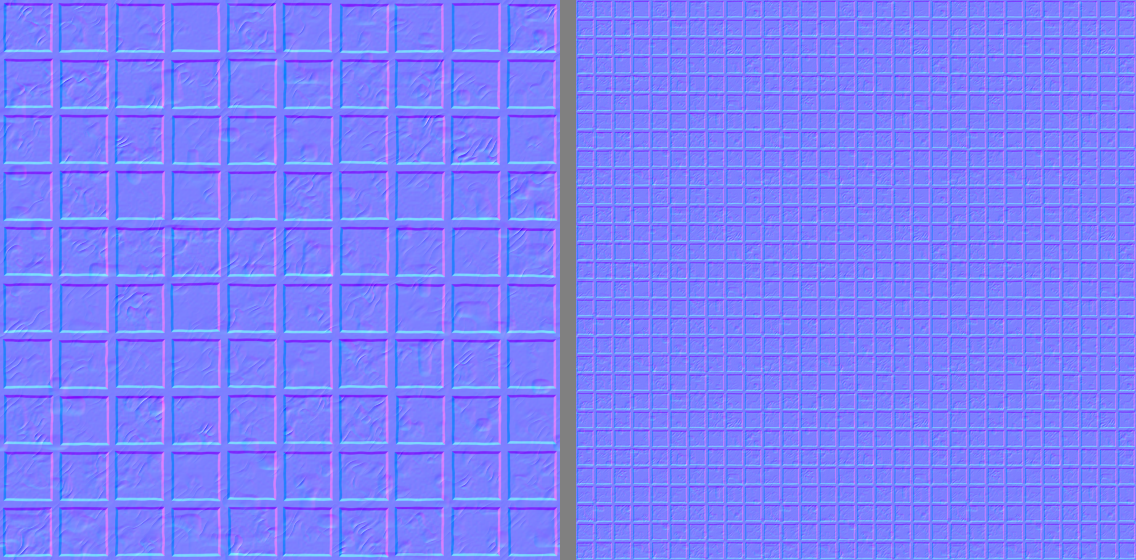
Left: one tile. Right: repeated 3 by 3.
Reproduce this texture map procedurally as a three.js fragment shader.

```glsl
// Tangent-space normal map of a 10 by 10 grid of bevelled, rough plaster tiles.
varying vec2 vUv;

const float TILES = 10.0;          // repeats across and up
const float HALF_SIZE = 0.452;     // half a tile, in cells
const float CORNER = 0.025;        // corner radius, in cells
const float BEVEL = 0.073;         // bevel width, in cells
const float BEVEL_SOFT = 0.028;    // fade at both sides of the bevel
const float BEVEL_TILT = 0.345;    // colour swing of the bevel
const float SHIFT = 0.026;         // range of tile offsets, in cells
const float TURN = 0.022;          // range of tile rotations, in radians
const float EDGE_WEAR = 0.014;     // waviness of tile edges, in cells
const float STREAK_HEIGHT = 0.0010;
const float GRAIN_HEIGHT = 0.00012;
const float SMUDGE_HEIGHT = 0.0011;
const float GROUT_ROUGHNESS = 0.4;
const float SAMPLE_STEP = 0.0009;  // spacing for slopes, in canvas units
const vec3 FLAT_COLOR = vec3(0.488, 0.50, 1.0);

float hash(vec2 p) {
  vec3 q = fract(vec3(p.xyx) * 0.1031);
  q += dot(q, q.yzx + 33.33);
  return fract((q.x + q.y) * q.z);
}

// Value noise on a lattice that wraps after the given period.
float wrapNoise(vec2 p, vec2 period) {
  vec2 i = floor(p);
  vec2 f = p - i;
  f = f * f * f * (f * (f * 6.0 - 15.0) + 10.0);
  vec2 a = mod(i, period);
  vec2 b = mod(i + 1.0, period);
  return mix(mix(hash(a), hash(vec2(b.x, a.y)), f.x),
             mix(hash(vec2(a.x, b.y)), hash(b), f.x), f.y);
}

float noiseAt(vec2 uv, float count) {
  return wrapNoise(uv * count, vec2(count));
}

// Noise stretched along the rising diagonal; whole counts keep it tileable.
float diagonalNoise(vec2 uv, vec2 count) {
  return wrapNoise(vec2(uv.x + uv.y, uv.y - uv.x) * count, count);
}

// Trowel streaks and fine grain, with calm areas between.
float plasterHeight(vec2 uv) {
  vec2 warp = vec2(noiseAt(uv, 37.0), noiseAt(uv + 0.37, 41.0)) - 0.5;
  vec2 p = uv + 0.014 * warp;
  float ridges = abs(diagonalNoise(p, vec2(31.0, 67.0)) - 0.5) * 1.3;
  float fine = diagonalNoise(p, vec2(73.0, 113.0)) * 0.35;
  float patchy = smoothstep(0.25, 0.8, noiseAt(uv, 43.0));
  return STREAK_HEIGHT * (ridges + fine) * patchy
       + GRAIN_HEIGHT * noiseAt(uv, 211.0);
}

// Sparse lumps that run over tiles and grout alike.
float smudgeHeight(vec2 uv) {
  float lump = smoothstep(0.74, 1.0, noiseAt(uv, 29.0));
  return SMUDGE_HEIGHT * lump * (0.6 + 0.4 * noiseAt(uv, 83.0));
}

vec2 surfaceHeights(vec2 uv) {
  return vec2(plasterHeight(uv), smudgeHeight(uv));
}

float roundedBox(vec2 p, float halfSize, float radius) {
  vec2 q = abs(p) - halfSize + radius;
  return min(max(q.x, q.y), 0.0) + length(max(q, 0.0)) - radius;
}

void main() {
  // Cell and its own tile placement
  vec2 grid = vUv * TILES;
  vec2 cell = mod(floor(grid), TILES);
  vec2 p = fract(grid) - 0.5;
  p -= SHIFT * (vec2(hash(cell + 17.0), hash(cell + 53.0)) - 0.5);
  float turn = TURN * (hash(cell + 91.0) - 0.5);
  p += turn * vec2(-p.y, p.x);

  // Bevel slope, mitred at the corners
  float wear = EDGE_WEAR * (noiseAt(vUv, 59.0) - 0.5);
  float depth = -roundedBox(p, HALF_SIZE, CORNER) + wear;
  float band = smoothstep(0.0, BEVEL_SOFT, depth)
             * (1.0 - smoothstep(BEVEL - BEVEL_SOFT, BEVEL, depth));
  float side = smoothstep(-0.02, 0.02, abs(p.x) - abs(p.y));
  vec2 outward = sign(p) * vec2(side, 1.0 - side);
  vec2 tilt = outward * band * BEVEL_TILT;

  // Surface slopes by central differences
  vec2 dx = vec2(SAMPLE_STEP, 0.0);
  vec2 dy = dx.yx;
  vec2 slopeX = surfaceHeights(vUv + dx) - surfaceHeights(vUv - dx);
  vec2 slopeY = surfaceHeights(vUv + dy) - surfaceHeights(vUv - dy);
  float tileRoughness = mix(0.45, 1.25, hash(cell + 131.0));
  float inside = smoothstep(0.0, BEVEL, depth);
  vec2 strength = vec2(mix(GROUT_ROUGHNESS, tileRoughness, inside), 1.0);
  tilt -= vec2(dot(slopeX, strength), dot(slopeY, strength)) / (2.0 * SAMPLE_STEP);

  // Encode with the green axis pointing down
  vec3 color = FLAT_COLOR + vec3(tilt.x, -tilt.y, -0.08 * dot(tilt, tilt));
  gl_FragColor = vec4(clamp(color, 0.0, 1.0), 1.0);
}
```
